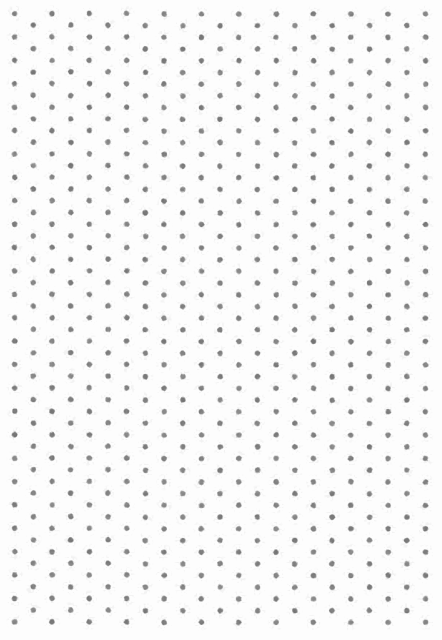
Reproduce this pattern procedurally as a Shadertoy shader.

```glsl
// Lengths are fractions of the canvas height, measured from the top left.
const vec2  FIRST_DOT   = vec2(0.0229, 0.0211);
const vec2  PITCH       = vec2(0.02918, 0.03656);
const float COLUMNS     = 23.0;
const float ROWS        = 27.0;      // even columns; odd columns hold one fewer
const float COLUMN_SAG  = 0.0007;    // slight drop of the columns right of SAG_COLUMN
const float SAG_COLUMN  = 6.5;
const float RADIUS      = 0.00415;
const float EDGE        = 0.0016;    // half width of the soft rim
const float JITTER      = 0.0005;
const float ROUGHNESS   = 0.0011;
const float GRAIN_SIZE  = 0.0026;
const float HALO_REACH  = 0.0105;
const float HALO_DEPTH  = 0.045;
const float PAPER       = 0.993;
const float INK         = 0.475;
const float INK_VARIETY = 0.07;
const float INK_MOTTLE  = 0.06;

float hash(vec2 p) {
    return fract(sin(dot(p, vec2(127.1, 311.7))) * 43758.5453);
}

float valueNoise(vec2 p) {
    vec2 i = floor(p);
    vec2 f = fract(p);
    f = f * f * (3.0 - 2.0 * f);
    float low  = mix(hash(i), hash(i + vec2(1.0, 0.0)), f.x);
    float high = mix(hash(i + vec2(0.0, 1.0)), hash(i + 1.0), f.x);
    return mix(low, high, f.y);
}

void mainImage(out vec4 fragColor, in vec2 fragCoord) {
    vec2 p = vec2(fragCoord.x, iResolution.y - fragCoord.y) / iResolution.y;

    // Nearest dot of the staggered grid
    float column = floor((p.x - FIRST_DOT.x) / PITCH.x + 0.5);
    float odd = mod(column, 2.0);
    float top = FIRST_DOT.y + 0.5 * odd * PITCH.y + COLUMN_SAG * step(SAG_COLUMN, column);
    float row = floor((p.y - top) / PITCH.y + 0.5);
    vec2 id = vec2(column, row);
    vec2 center = vec2(FIRST_DOT.x, top) + id * PITCH;
    center += JITTER * (vec2(hash(id + 3.7), hash(id + 9.2)) - 0.5);

    // Blank margins outside the grid
    bool inside = column >= 0.0 && column < COLUMNS && row >= 0.0 && row < ROWS - odd;
    float present = inside ? 1.0 : 0.0;

    // Uneven, softly printed disc
    float grain = valueNoise(p / GRAIN_SIZE);
    float dist = length(p - center) - RADIUS + ROUGHNESS * (grain - 0.5);
    float rim = max(EDGE, 0.7 / iResolution.y);
    float coverage = present * (1.0 - smoothstep(-rim, rim, dist));

    // Faint specks around each dot
    float specks = smoothstep(0.5, 0.95, valueNoise(p / GRAIN_SIZE + 41.0));
    float halo = present * (1.0 - smoothstep(0.5 * HALO_REACH, HALO_REACH, dist));
    float paper = PAPER - HALO_DEPTH * specks * halo;

    float ink = INK + INK_VARIETY * hash(id + 5.1) + INK_MOTTLE * (grain - 0.5);
    fragColor = vec4(vec3(mix(paper, ink, coverage)), 1.0);
}
```
